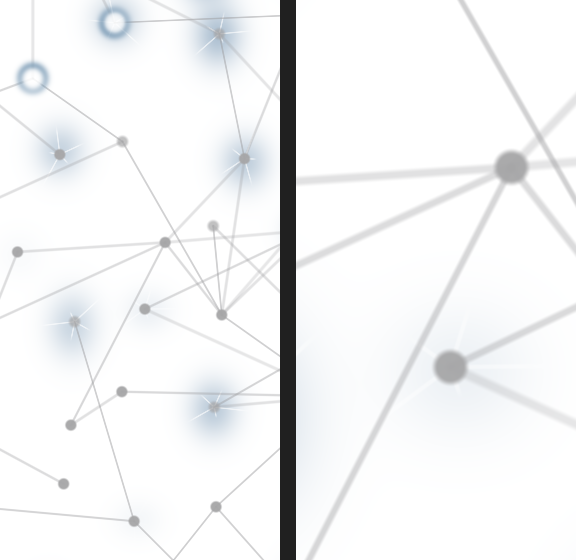
Left: the whole. Right: its middle third, enlarged.
Give the GLSL for this background, as a WebGL 1 fragment shader.

```glsl
precision highp float;
// Pale network: soft grey nodes joined by fine lines, with misty blue halos and rings.

uniform vec2 u_resolution;

#define CELL 0.333          // spacing of the nodes, canvas width = 1
#define NODE_RADIUS 0.0195
#define LINE_WIDTH 0.0029
#define HALO_RADIUS 0.085
#define RING_RADIUS 0.046
#define RING_WIDTH 0.015
#define HUB_REACH 0.85
#define NODE_GREY vec3(0.65, 0.65, 0.655)
#define LINE_GREY vec3(0.62, 0.62, 0.63)
#define HALO_BLUE vec3(0.48, 0.60, 0.71)
#define RING_BLUE vec3(0.50, 0.62, 0.72)

const int COLS = 5;
const int ROWS = 8;

vec2 hash2(vec2 p) {
    vec3 q = fract(p.xyx * vec3(0.1031, 0.1030, 0.0973));
    q += dot(q, q.yzx + 33.33);
    return fract((q.xx + q.yz) * q.zy);
}

// One jittered node per cell.
vec2 nodeAt(vec2 cell) {
    return (cell + 0.15 + 0.7 * hash2(cell + 17.0)) * CELL;
}

float segmentDistance(vec2 p, vec2 a, vec2 b) {
    vec2 ab = b - a;
    float t = clamp(dot(p - a, ab) / dot(ab, ab), 0.0, 1.0);
    return length(p - a - ab * t);
}

// Coverage of a link; softness 0 is crisp, 1 is wide and faint.
float link(vec2 p, vec2 a, vec2 b, float softness) {
    float width = LINE_WIDTH * (1.0 + softness);
    float d = segmentDistance(p, a, b);
    return (1.0 - smoothstep(0.3 * width, 1.6 * width, d)) * mix(0.52, 0.24, softness);
}

float haloStrength(vec2 cell, vec2 node) {
    float edge = smoothstep(0.6, 1.05, node.x);
    return 0.6 * smoothstep(0.6, 1.05, hash2(cell + 71.0).x + 0.3 * edge);
}

// Thin rays spreading unevenly around a node.
float rays(vec2 d, float seed) {
    float r = length(d);
    float turn = atan(d.y, d.x + 1e-5) * 0.7958 + seed * 5.0;
    float across = r * abs(sin((fract(turn) - 0.5) * 1.2566));
    float reach = 0.09 + 0.05 * sin(floor(turn) * 2.4 + seed * 9.0);
    return (1.0 - smoothstep(0.001, 0.004, across)) * (1.0 - smoothstep(0.6 * reach, reach, r));
}

bool isRing(vec2 cell) {
    return cell.y == 5.0 && (cell.x == 0.0 || cell.x == 1.0);
}

void main() {
    vec2 p = gl_FragCoord.xy / u_resolution.x;
    vec3 color = vec3(1.0);
    float glare = 0.0;

    // Halos, stretched upright by varying amounts
    for (int j = 0; j < ROWS; j++) {
        for (int i = 0; i < COLS; i++) {
            vec2 cell = vec2(float(i), float(j)) - 1.0;
            vec2 node = nodeAt(cell);
            vec2 h = hash2(cell + 43.0);
            float strength = haloStrength(cell, node);
            vec2 d = (p - node + 0.03 * (h - 0.5)) / (HALO_RADIUS * vec2(1.0, 0.8 + 0.7 * h.x));
            color = mix(color, HALO_BLUE, strength * exp(-dot(d, d)));
            glare = max(glare, rays(p - node, h.y) * smoothstep(0.03, 0.2, strength));
        }
    }
    color = mix(color, vec3(1.0), 0.6 * glare);

    // Links: one sideways, one upwards, one to the nearest hub
    for (int j = 0; j < ROWS; j++) {
        for (int i = 0; i < COLS; i++) {
            vec2 cell = vec2(float(i), float(j)) - 1.0;
            vec2 node = nodeAt(cell);
            vec2 h = hash2(cell + 5.0);
            vec2 g = hash2(cell + 29.0);
            vec2 keep = step(hash2(cell + 91.0), vec2(0.6, 0.5));
            vec2 aside = cell + vec2(1.0 + floor(h.x * 2.0), floor(h.y * 3.0) - 1.0);
            vec2 above = cell + vec2(floor(g.x * 3.0) - 1.0, 1.0 + floor(g.y * 2.0));
            vec2 hub = nodeAt(cell.y > 2.0 ? vec2(2.0, 2.0) : vec2(3.0, 1.0));
            float gap = distance(node, hub);
            float toHub = step(0.4, node.x) * step(0.05, gap) * step(gap, HUB_REACH);
            float ink = keep.x * link(p, node, nodeAt(aside), g.x);
            color = mix(color, LINE_GREY, ink);
            ink = keep.y * link(p, node, nodeAt(above), h.x);
            color = mix(color, LINE_GREY, ink);
            ink = toHub * link(p, node, hub + 1e-4, h.y);
            color = mix(color, LINE_GREY, ink);
        }
    }

    // Nodes, two of them opened into blurred rings
    for (int j = 0; j < ROWS; j++) {
        for (int i = 0; i < COLS; i++) {
            vec2 cell = vec2(float(i), float(j)) - 1.0;
            vec2 d = p - nodeAt(cell);
            float r = length(d);
            if (isRing(cell)) {
                color = mix(color, vec3(1.0), 0.85 * (1.0 - smoothstep(0.03, RING_RADIUS, r)));
                float band = (r - RING_RADIUS) / RING_WIDTH;
                float shade = 0.62 + 0.14 * sin(atan(d.y, d.x + 1e-5) + 4.0 * cell.x);
                color = mix(color, RING_BLUE, shade * exp(-band * band));
            } else {
                float faint = step(0.82, hash2(cell + 57.0).x);
                float blur = mix(0.0045, 0.007, faint);
                float disc = 1.0 - smoothstep(NODE_RADIUS - blur, NODE_RADIUS + blur, r);
                color = mix(color, NODE_GREY, disc * mix(0.95, 0.7, faint));
            }
        }
    }

    gl_FragColor = vec4(color, 1.0);
}
```
